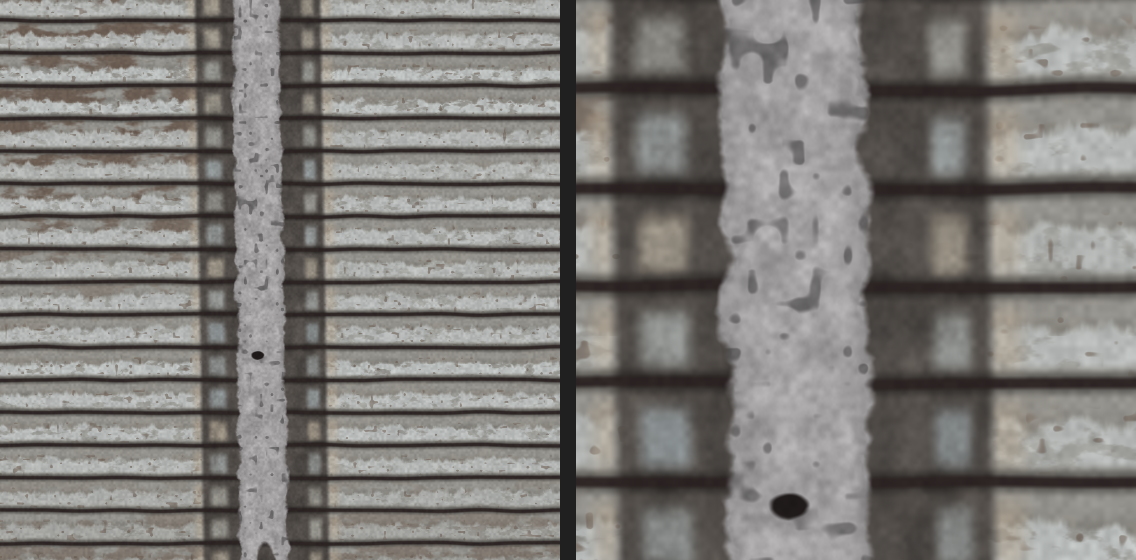
Left, the full canvas; right, a detail of the centre.
Write a WebGL 2 fragment shader that draws this texture.

```glsl
#version 300 es
precision highp float;
// Weathered horizontal metal slats crossed by a rough grey sealant bead in a dark channel.

#define PITCH 0.05835        // slat height
#define TOP_LINE 0.9635      // height of the uppermost full seam
#define SEAM 0.047           // seam half width, in slats
#define BEAD_X 0.472         // bead centre at the bottom edge
#define BEAD_LEAN 0.016      // sideways drift of the bead up the canvas
#define BEAD_HALF 0.041      // bead half width
#define RUST 0.75            // strength of the brown stains
#define GRIT 0.13            // strength of the fine grain

uniform vec2 u_resolution;
out vec4 fragColor;

const vec3 CHALK = vec3(0.74, 0.755, 0.75);
const vec3 METAL = vec3(0.54, 0.53, 0.505);
const vec3 BROWN = vec3(0.39, 0.325, 0.28);
const vec3 CHANNEL = vec3(0.29, 0.27, 0.255);
const vec3 SEAM_DARK = vec3(0.17, 0.135, 0.135);
const vec3 SEALANT = vec3(0.635, 0.625, 0.63);
const vec3 CREAM = vec3(0.70, 0.64, 0.56);

float hash(vec2 p) {
    vec3 q = fract(p.xyx * vec3(0.1031, 0.1030, 0.0973));
    q += dot(q, q.yzx + 33.33);
    return fract((q.x + q.y) * q.z);
}

float noise(vec2 p) {
    vec2 i = floor(p), f = fract(p);
    f = f * f * (3.0 - 2.0 * f);
    return mix(mix(hash(i), hash(i + vec2(1, 0)), f.x),
               mix(hash(i + vec2(0, 1)), hash(i + vec2(1, 1)), f.x), f.y);
}

float fbm(vec2 p) {
    float sum = 0.0, amp = 0.53;
    for (int i = 0; i < 4; i++) {
        sum += amp * noise(p);
        p = p * 2.03 + 17.1;
        amp *= 0.5;
    }
    return sum;
}

// 1 between lo and hi, fading over the width soft
float band(float x, float lo, float hi, float soft) {
    return smoothstep(lo - soft, lo + soft, x) * (1.0 - smoothstep(hi - soft, hi + soft, x));
}

// One slat: t runs from its upper seam (0) to its lower seam (1)
vec3 slatColor(vec2 p, float t, float row) {
    vec2 seed = vec2(row * 7.3, row * 3.7);
    float wear = hash(seed + 2.0);
    float left = 1.0 - smoothstep(0.3, 0.5, p.x);
    float low = 1.0 - smoothstep(0.0, 0.2, p.y);
    float patches = fbm(p * vec2(22.0, 45.0) + seed);
    float streak = fbm(vec2(p.x * 75.0, t * 1.5) + seed);

    vec3 col = METAL * (0.90 + 0.22 * patches);
    col = mix(col, vec3(0.62, 0.62, 0.605), band(t, 0.1, 0.36, 0.1) * 0.55);

    // Brown stains under the upper seam, heaviest at the upper left
    float stainArea = left * smoothstep(0.35, 0.7, p.y) + 0.5 * low + 0.12;
    float stain = smoothstep(0.38, 0.6, patches + 0.12 * (wear - 0.5));
    col = mix(col, BROWN, RUST * stain * stainArea * band(t, 0.05, 0.55, 0.12));

    // Chalky band with a ragged upper edge
    float edge = 0.44 + 0.38 * (streak - 0.5) + 0.1 * (wear - 0.5);
    float chalk = band(t, edge, 0.85, 0.07);
    float chips = smoothstep(0.55, 0.72, fbm(p * vec2(55.0, 95.0) + seed + 9.0));
    chalk *= (1.0 - 0.75 * chips * (0.4 + 0.6 * wear)) * (1.0 - 0.5 * low);
    col = mix(col, CHALK * (0.92 + 0.14 * streak), chalk * (0.78 + 0.22 * wear));

    // Small dark pits
    float pit = smoothstep(0.81, 0.93, noise(p * vec2(120.0, 150.0) + seed));
    return mix(col, BROWN, 0.5 * pit * band(t, 0.3, 0.9, 0.1));
}

void main() {
    vec2 p = gl_FragCoord.xy / u_resolution;
    float wobble = 0.05 * (noise(vec2(p.x * 14.0, floor(p.y / PITCH))) - 0.5);
    float y = (TOP_LINE - p.y) / PITCH + wobble;
    float row = floor(y), t = fract(y);
    float side = p.x - BEAD_X + BEAD_LEAN * p.y;
    vec3 col = slatColor(p, t, row);

    // Cream slat ends, then the dark channel beside the bead
    float inner = band(side, -0.108, 0.116, 0.005);
    float ends = band(side, -0.122, 0.134, 0.008) - inner;
    col = mix(col, CREAM, 0.5 * max(ends, 0.0) * band(t, 0.2, 0.85, 0.15));
    float grime = fbm(p * vec2(60.0, 40.0));
    vec3 channel = CHANNEL * (0.75 + 0.5 * grime);
    float glint = band(side, -0.093, -0.064, 0.007) + band(side, 0.082, 0.103, 0.006);
    vec3 glintColor = mix(vec3(0.53, 0.56, 0.57), vec3(0.60, 0.56, 0.50), hash(vec2(row, 4.0)));
    channel = mix(channel, glintColor, glint * band(t, 0.28, 0.85, 0.14) * (0.6 + 0.7 * grime));
    col = mix(col, channel, inner * 0.94);

    // Seams with a soft shadow
    float seam = min(t, 1.0 - t);
    col *= 1.0 - 0.36 * (1.0 - smoothstep(0.03, 0.17, seam));
    col = mix(col, SEAM_DARK, 0.93 * (1.0 - smoothstep(SEAM - 0.025, SEAM + 0.035, seam)));

    // Lumpy bead, open at its foot
    float rough = fbm(p * vec2(35.0, 45.0)) - 0.5;
    float reach = abs(side) - BEAD_HALF - 0.018 * rough - 0.003 * (1.0 - p.y);
    float bead = 1.0 - smoothstep(-0.003, 0.003, reach);
    float notch = length((vec2(side, p.y) - vec2(0.002, -0.005)) / vec2(0.017, 0.035));
    bead *= smoothstep(0.8, 1.1, notch + rough * 0.5);
    float lumps = fbm(p * vec2(85.0, 70.0) + 31.0);
    vec3 sealant = SEALANT * (0.83 + 0.34 * lumps);
    sealant *= 1.0 - 0.2 * smoothstep(-0.014, 0.0, reach) * smoothstep(0.4, 0.65, lumps);
    sealant *= 1.0 - 0.32 * smoothstep(0.76, 0.92, noise(p * 105.0 + 5.0));
    float hole = length((p - vec2(0.461, 0.366)) / vec2(0.011, 0.007)) + rough;
    sealant = mix(vec3(0.12, 0.10, 0.10), sealant, smoothstep(0.7, 1.15, hole));
    col = mix(col, sealant, bead);

    col *= 1.0 + GRIT * (noise(p * 240.0) - 0.5);
    fragColor = vec4(clamp(col, 0.0, 1.0), 1.0);
}
```
